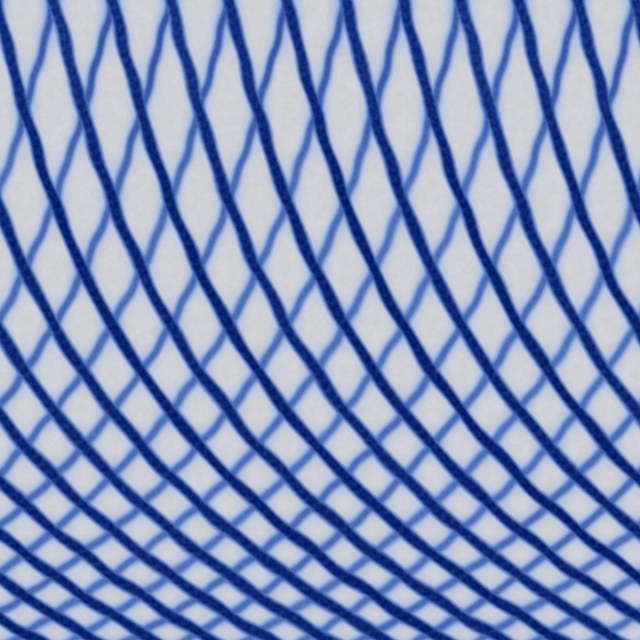
Give the GLSL for this texture, as a Shadertoy shader.

```glsl
// Woven blue netting stretched over pale grey paper. Two mirrored families of
// curved strands share one bend formula, so long diamonds at the top shrink
// into a tight mesh below. Cellular noise and sines add the fibre and wear.

const float COLUMNS = 11.0;
const float SHIFT = 0.07;
const vec3 PAPER = vec3(0.815, 0.822, 0.842);
const vec3 HAZE = vec3(0.57, 0.67, 0.90);
const vec3 PALE_BLUE = vec3(0.50, 0.61, 0.84);
const vec3 MID_BLUE = vec3(0.27, 0.41, 0.70);
const vec3 ROYAL = vec3(0.16, 0.30, 0.62);
const vec3 NAVY = vec3(0.045, 0.145, 0.445);

float hash(vec2 p) {
    p = fract(p * vec2(0.1031, 0.1137));
    p += dot(p, p.yx + 33.33);
    return fract((p.x + p.y) * p.x * 17.0);
}

// Distance to the nearest jittered point, one per unit cell.
float cellular(vec2 p) {
    vec2 cell = floor(p);
    float nearest = 2.0;
    for (int j = -1; j <= 1; j++)
    for (int i = -1; i <= 1; i++) {
        vec2 id = cell + vec2(i, j);
        vec2 point = id + vec2(hash(id), hash(id + 57.0));
        nearest = min(nearest, length(p - point));
    }
    return nearest;
}

// Small irregular sway of the strands.
vec2 sway(vec2 p) {
    return 0.0011 * vec2(sin(p.y * 47.0 + p.x * 19.0) + sin(p.y * 93.0 - p.x * 61.0),
                         sin(p.x * 53.0 + p.y * 23.0) + sin(p.x * 107.0 - p.y * 37.0));
}

// Number of half-column crossings passed at depth t below the top edge.
float bend(float t) {
    float s = t * t;
    return t * (5.5 + 8.9 * s + s * s);
}

float bendSlope(float t) {
    float s = t * t;
    return 5.5 + 26.7 * s + 5.0 * s * s;
}

// x: distance to the strand centre, y: random value of that strand.
vec2 strand(vec2 p, float lean) {
    float phase = p.x * COLUMNS + SHIFT - 0.5 * lean * bend(p.y);
    float id = floor(phase + 0.5);
    float steepness = length(vec2(COLUMNS, 0.5 * bendSlope(p.y)));
    return vec2(abs(phase - id) / steepness, hash(vec2(id + 40.0, lean + 9.0)));
}

// Soft-edged coverage of a band with the given half width.
float band(float dist, float halfWidth, float softness) {
    return 1.0 - smoothstep(halfWidth - softness, halfWidth + softness, dist);
}

void mainImage(out vec4 fragColor, in vec2 fragCoord) {
    vec2 uv = fragCoord / iResolution.xy;
    vec2 p = vec2(uv.x, 1.0 - uv.y);
    float pixel = 1.0 / iResolution.y;
    float grain = cellular(p * 150.0) - 0.5;
    float mottle = cellular(p * 46.0) - 0.5;

    vec2 q = p + sway(p);
    vec2 over = strand(q, 1.0);
    vec2 under = strand(q, -1.0);
    float fray = 0.0012 * grain;
    float top = 1.0 - smoothstep(0.08, 0.32, p.y);

    // Paper, tinted where the strands cast a blue haze
    vec3 color = PAPER + 0.022 * grain + 0.025 * mottle;
    float haze = exp(-over.x / 0.0105) + exp(-under.x / 0.0105);
    float crownTint = 0.35 * (1.0 - smoothstep(0.0, 0.12, p.y));
    color = mix(color, HAZE, clamp(1.15 * haze - 0.2 + crownTint * haze, 0.0, 0.85));

    // Lighter strands behind, deeper in colour near the top and the crossings
    float backWidth = 0.0076 + 0.001 * under.y + fray;
    float contact = exp(-over.x / 0.009);
    vec3 backCore = mix(MID_BLUE, ROYAL, clamp(0.75 * top + 0.45 * contact, 0.0, 1.0));
    vec3 back = mix(PALE_BLUE, backCore, band(under.x, 0.0050, 0.0042));
    back += 0.05 * grain + 0.04 * (under.y - 0.5);
    color = mix(color, back, 0.92 * band(under.x, backWidth, 0.0028 + pixel));

    // Dark strands in front, with navy cores and softer blue flanks
    float frontWidth = 0.0096 + 0.001 * over.y + fray;
    vec3 frontCore = mix(NAVY, ROYAL, 0.28 * top);
    vec3 front = mix(MID_BLUE, frontCore, band(over.x, 0.0068, 0.0034));
    float twist = sin((p.x * 0.6 + p.y) * 330.0 + over.x * 260.0);
    front += 0.018 * twist + 0.08 * grain + 0.03 * (over.y - 0.5);
    color = mix(color, front, band(over.x, frontWidth, 0.0024 + pixel));

    fragColor = vec4(clamp(color, 0.0, 1.0), 1.0);
}
```
